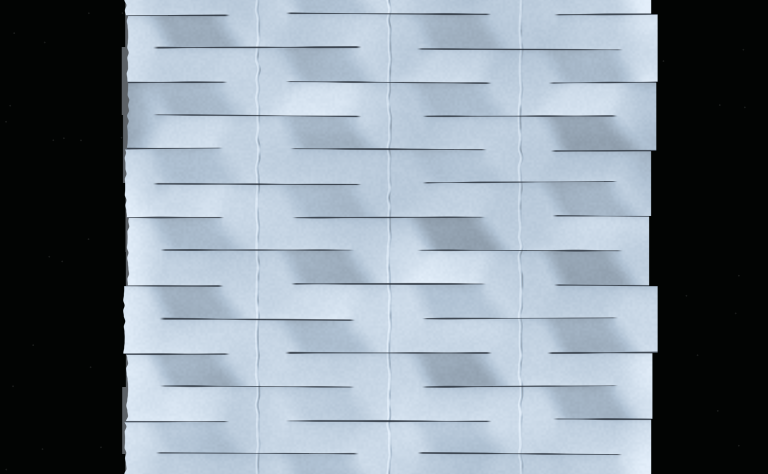
Reproduce this pattern procedurally as a WebGL 1 fragment shader.

```glsl
precision highp float;
uniform vec2 u_resolution;

const float ROWS = 14.0;
const float COLUMNS = 4.0;
const float PAPER_LEFT = 0.164;
const float COLUMN_WIDTH = 0.171;
const float TAU = 6.2831853;

float hash(vec2 p) {
  vec3 q = fract(p.xyx * vec3(0.1031, 0.1030, 0.0973));
  q += dot(q, q.yzx + 33.33);
  return fract((q.x + q.y) * q.z);
}

// Value noise that wraps after a whole number of cells
float noise(vec2 p, vec2 period) {
  vec2 i = floor(p);
  vec2 f = fract(p);
  f = f * f * (3.0 - 2.0 * f);
  vec2 a = mod(i, period);
  vec2 b = mod(i + 1.0, period);
  return mix(mix(hash(a), hash(vec2(b.x, a.y)), f.x),
             mix(hash(vec2(a.x, b.y)), hash(b), f.x), f.y);
}

// Slits straddle every second fold, shifted by one fold on odd rows
float slitCenter(float x, float row) {
  float parity = mod(row, 2.0);
  return 2.0 * floor((x - parity) * 0.5 + 0.5) + parity;
}

float slitCover(float x, float row) {
  float center = slitCenter(x, row);
  float halfLength = 0.74 + 0.06 * hash(vec2(center + 11.0, mod(row, ROWS)));
  return 1.0 - smoothstep(halfLength - 0.05, halfLength, abs(x - center));
}

// Small uneven height and tilt of each cut
float slitOffset(float x, float row) {
  float center = slitCenter(x, row);
  vec2 id = vec2(center + 31.0, mod(row, ROWS));
  return 0.1 * (hash(id) - 0.5) + 0.07 * (hash(id + 50.0) - 0.5) * (x - center);
}

// Twisted strip between the ends of two overlapping slits
float stripMask(float u, float f) {
  float start = smoothstep(0.1, 0.3, u - 0.12 * f);
  return start * (1.0 - smoothstep(0.76, 1.0, u + 0.2 * (1.0 - f)));
}

float paperTone(float x, float q, vec2 uv) {
  float row = floor(q);
  float f = q - row;
  float column = floor(x);
  float u = x - column;
  float id = mod(row, ROWS);
  float random = hash(vec2(column + 3.0, id + 70.0));
  float leftAbove = 1.0 - mod(column + row, 2.0);
  float strip = stripMask(mix(1.0 - u, u, leftAbove), f);
  float shade = -mix(0.12, 0.56, random) * mix(0.75, 1.1, f);
  float glow = mix(-0.1, 0.16, random);

  float tone = 0.8 + 0.05 * sin(TAU * uv.y);
  tone += 0.22 * (noise(uv * vec2(13.0, 9.0), vec2(13.0, 9.0)) - 0.5);
  tone += strip * mix(glow, shade, leftAbove);
  tone -= 0.17 * exp(-f * 7.0) * slitCover(x, row);
  tone += 0.08 * exp(-(1.0 - f) * 6.0) * slitCover(x, row + 1.0);

  // Curled flaps at both outer edges
  float flap = mod(floor(q * 0.5), ROWS * 0.5);
  float side = step(2.0, x);
  float curl = hash(vec2(flap + 5.0, side + 90.0));
  float edge = 1.0 - smoothstep(0.0, 0.3, min(x, COLUMNS - x));
  tone += edge * mix(-0.38, 0.2, smoothstep(0.0, 0.7, curl));
  return tone;
}

vec3 paperColor(float tone) {
  vec3 shadow = vec3(0.48, 0.53, 0.58);
  vec3 middle = vec3(0.69, 0.76, 0.83);
  vec3 light = vec3(0.85, 0.90, 0.95);
  return tone < 0.6 ? mix(shadow, middle, max(tone, -0.3) / 0.6)
                    : mix(middle, light, min((tone - 0.6) / 0.4, 1.25));
}

vec3 backdrop(vec2 uv, float aspect) {
  vec2 grid = vec2(40.0, 25.0);
  vec2 cell = floor(uv * grid);
  vec2 spot = vec2(hash(cell + 7.0), hash(cell + 83.0)) * 0.6 + 0.2;
  float d = length((fract(uv * grid) - spot) / grid * vec2(aspect, 1.0));
  float speck = step(0.93, hash(cell + 140.0)) * (1.0 - smoothstep(0.0005, 0.003, d));
  return vec3(0.008, 0.016, 0.012) + 0.09 * speck;
}

void main() {
  vec2 uv = gl_FragCoord.xy / u_resolution;
  float aspect = u_resolution.x / u_resolution.y;
  float aa = 0.75 / u_resolution.y;
  float unit = COLUMN_WIDTH * aspect;
  float x = (uv.x - PAPER_LEFT) / COLUMN_WIDTH;

  // Row coordinate runs downward and bends with each cut
  float s = (1.0 - uv.y) * ROWS - 0.42;
  float nearest = floor(s + 0.5);
  float q = s - slitOffset(x, nearest) * (1.0 - 2.0 * abs(s - nearest));
  float inside = clamp(x, 0.0, COLUMNS - 0.001);

  // Paper surface with fine grain
  vec2 grainPeriod = vec2(320.0, 200.0);
  float grain = noise(uv * grainPeriod, grainPeriod) - 0.5;
  float tone = paperTone(inside, q, uv) + 0.07 * grain;

  // Crinkled vertical folds: pale ridge beside a thin shadow
  float fold = clamp(floor(x + 0.5), 1.0, COLUMNS - 1.0);
  float wobble = noise(vec2(fold * 5.0, uv.y * 48.0), vec2(32.0, 48.0)) - 0.5;
  float d = (x - fold) * unit + 0.005 * wobble;
  tone += 0.2 * (1.0 - smoothstep(0.001, 0.001 + 2.0 * aa, abs(d)));
  float wear = noise(vec2(fold * 3.0, uv.y * 60.0), vec2(32.0, 60.0));
  tone -= 0.5 * wear * (1.0 - smoothstep(0.0006, 0.0006 + 2.0 * aa, abs(d - 0.003)));
  vec3 paper = paperColor(tone);

  // Dark cut lines of uneven thickness
  float cut = floor(q + 0.5);
  float thickness = mix(0.0004, 0.0022, noise(uv * vec2(24.0, 42.0), vec2(24.0, 42.0)));
  float line = 1.0 - smoothstep(thickness - aa, thickness + aa, abs(q - cut) / ROWS);
  paper = mix(paper, vec3(0.16, 0.19, 0.23), 0.85 * line * slitCover(x, cut));

  // Stepped outer edges with a dim layer showing behind
  float flap = mod(floor(q * 0.5), ROWS * 0.5);
  float behind = mod(floor((q + 1.0) * 0.5), ROWS * 0.5);
  float ragged = 0.018 * (noise(vec2(0.0, uv.y * 90.0), vec2(8.0, 90.0)) - 0.5);
  float left = 0.035 * (hash(vec2(flap, 17.0)) - 0.5) + ragged;
  float right = COLUMNS - 0.02 + 0.08 * hash(vec2(flap, 29.0));
  float backLeft = -0.04 * hash(vec2(behind, 41.0));
  float front = smoothstep(-aa, aa, min(x - left, right - x) * unit);
  float back = smoothstep(-aa, aa, min(x - backLeft, COLUMNS - 0.05 - x) * unit);

  vec3 color = mix(backdrop(uv, aspect), vec3(0.36, 0.38, 0.40), back);
  gl_FragColor = vec4(mix(color, paper, front), 1.0);
}
```
